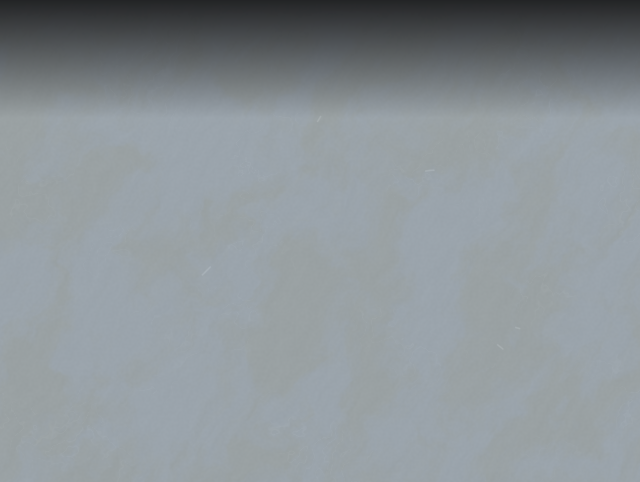
Write a WebGL 2 fragment shader that draws this background.

```glsl
#version 300 es
precision highp float;

uniform vec2 u_resolution;
out vec4 outColor;

vec2 gradientAt(vec2 cell) {
    vec3 h = fract(cell.xyx * vec3(0.1031, 0.1030, 0.0973));
    h += dot(h, h.yzx + 33.33);
    float angle = 6.2832 * fract((h.x + h.y) * h.z);
    return vec2(cos(angle), sin(angle));
}

float gradientNoise(vec2 p) {
    vec2 i = floor(p), f = fract(p);
    vec2 u = f * f * f * (f * (f * 6.0 - 15.0) + 10.0);
    float a = dot(gradientAt(i), f);
    float b = dot(gradientAt(i + vec2(1, 0)), f - vec2(1, 0));
    float c = dot(gradientAt(i + vec2(0, 1)), f - vec2(0, 1));
    float d = dot(gradientAt(i + vec2(1, 1)), f - vec2(1, 1));
    return mix(mix(a, b, u.x), mix(c, d, u.x), u.y);
}

float fbm(vec2 p) {
    float sum = 0.0, amplitude = 0.6;
    for (int i = 0; i < 5; i++) {
        sum += amplitude * gradientNoise(p);
        p = mat2(1.6, 1.2, -1.2, 1.6) * p + 7.3;
        amplitude *= 0.55;
    }
    return sum;
}

// Soft tint patches: center, radius, signed blueness
const vec4 PATCHES[12] = vec4[](
    vec4(0.38, 0.71, 0.09, 0.5), vec4(0.60, 0.59, 0.10, 0.4),
    vec4(0.86, 0.43, 0.13, 0.5), vec4(0.18, 0.42, 0.12, 0.4),
    vec4(1.21, 0.67, 0.11, 0.5), vec4(1.20, 0.39, 0.10, 0.4),
    vec4(0.36, 0.17, 0.12, 0.4), vec4(0.67, 0.40, 0.12, -0.6),
    vec4(0.05, 0.62, 0.14, -0.5), vec4(0.95, 0.71, 0.09, -0.5),
    vec4(1.09, 0.38, 0.08, -0.6), vec4(0.10, 0.09, 0.11, -0.5));

// Small pale scratches: center, half extent
const vec4 FLECKS[5] = vec4[](
    vec4(0.891, 0.646, 0.008, 0.001), vec4(0.427, 0.438, 0.008, 0.008),
    vec4(1.037, 0.280, 0.005, -0.004), vec4(1.074, 0.320, 0.004, -0.001),
    vec4(0.663, 0.754, 0.003, 0.005));

float segmentDistance(vec2 p, vec2 halfExtent) {
    float t = clamp(dot(p, halfExtent) / dot(halfExtent, halfExtent), -1.0, 1.0);
    return length(p - t * halfExtent);
}

void main() {
    vec2 p = gl_FragCoord.xy / u_resolution.y;
    float pixel = 1.0 / u_resolution.y;

    // Diagonal frame for the brushed mottling
    vec2 along = normalize(vec2(0.55, 0.83));
    vec2 q = vec2(dot(p, vec2(along.y, -along.x)), dot(p, along));
    vec2 warp = vec2(fbm(p * 6.0), fbm(p * 6.0 + 19.0));

    // Cool and neutral plaster tints
    float blueness = 0.5 + 1.5 * fbm(q * vec2(9.0, 4.5) + warp);
    for (int i = 0; i < 12; i++) {
        vec2 d = (p + 0.05 * warp - PATCHES[i].xy) / PATCHES[i].z;
        blueness += PATCHES[i].w * exp(-dot(d, d));
    }
    vec3 color = mix(vec3(0.602, 0.631, 0.638), vec3(0.606, 0.643, 0.674),
                     smoothstep(0.1, 0.9, blueness));

    // Fine streaks, grain and thin creases
    color += 0.012 * fbm(q * vec2(55.0, 16.0) + 2.0 * warp);
    color += 0.008 * gradientNoise(p * 150.0);
    float crease = abs(gradientNoise(q * vec2(24.0, 13.0) + 3.0 * warp));
    float creaseArea = smoothstep(0.0, 0.3, fbm(p * 5.0 + 31.0));
    color += 0.012 * creaseArea * (1.0 - smoothstep(0.0, 0.05, crease));

    // Pale flecks
    for (int i = 0; i < 5; i++) {
        vec2 d = p - FLECKS[i].xy + 0.006 * warp;
        float mark = 1.0 - smoothstep(0.0, 0.0012 + pixel, segmentDistance(d, FLECKS[i].zw));
        color += 0.05 * mark;
    }

    // Dark band falling from the top edge
    float depth = clamp((1.0 - p.y) / 0.245, 0.0, 1.0);
    color = mix(vec3(0.137, 0.141, 0.147), color, depth);

    outColor = vec4(color, 1.0);
}
```
